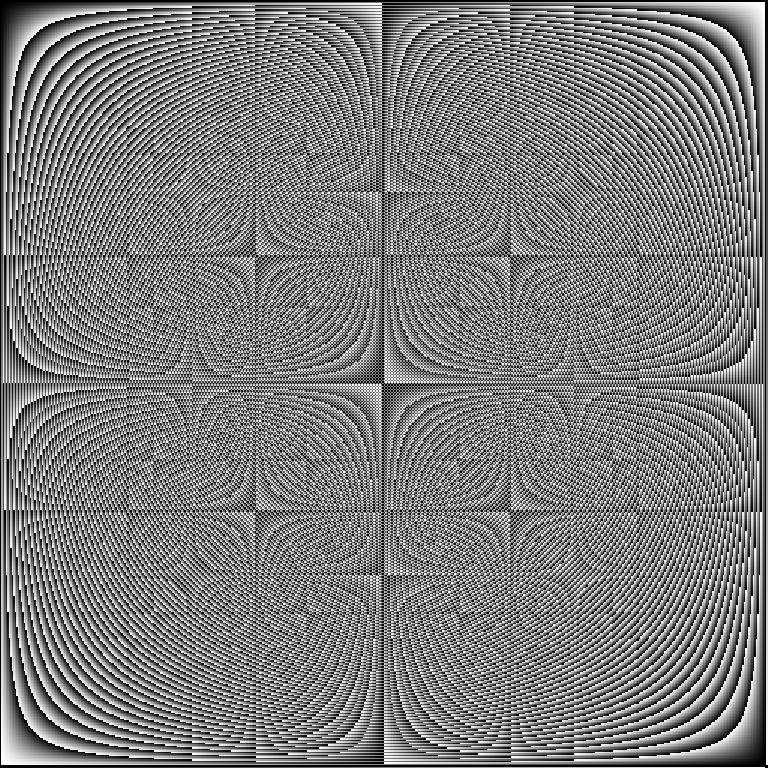
Write a three.js fragment shader that draws this pattern.

```glsl
// Draws a grey moire of hyperbolas from a multiplication table wrapped at a fixed modulus.
varying vec2 vUv;

const float CELLS = 512.0;   // cells across and up the canvas
const float MODULUS = 510.0; // products wrap to black at this value
const vec3 DARK = vec3(0.0);
const vec3 LIGHT = vec3(1.0);

// Column and row of a cell, counted from zero at the upper left
vec2 tableCell(vec2 uv, float cells) {
  vec2 cell = floor(uv * cells);
  return vec2(cell.x, cells - 1.0 - cell.y);
}

// Product of column and row as a sawtooth from 0 to 1;
// the half step keeps exact multiples on the dark side
float wrappedProduct(vec2 cell, float modulus) {
  return fract((cell.x * cell.y + 0.5) / modulus);
}

void main() {
  vec2 cell = tableCell(vUv, CELLS);
  float shade = wrappedProduct(cell, MODULUS);
  gl_FragColor = vec4(mix(DARK, LIGHT, shade), 1.0);
}
```
